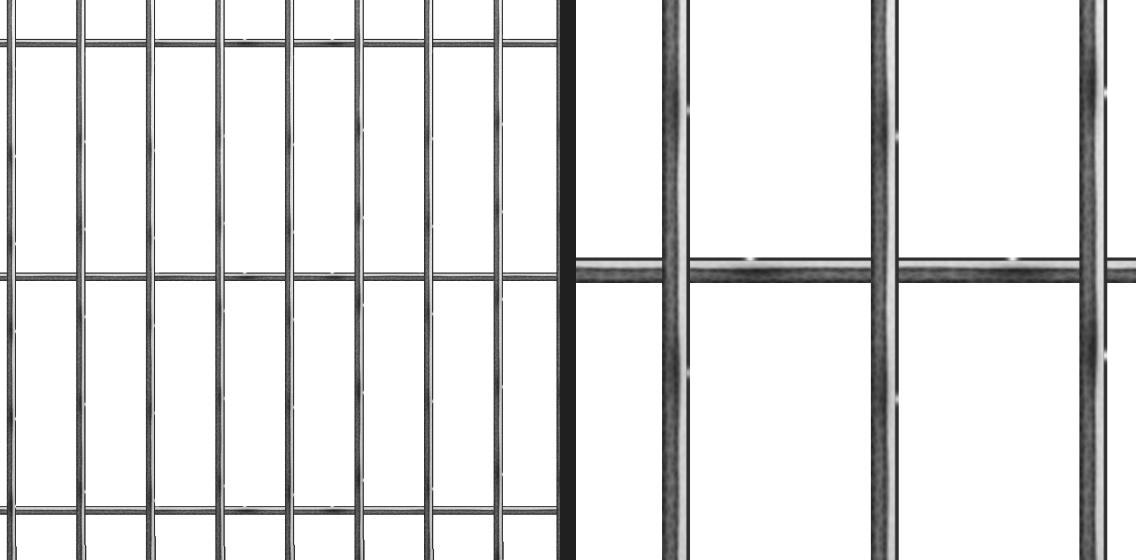
Left: the whole. Right: its middle third, enlarged.
Reproduce this pattern procedurally as a WebGL 1 fragment shader.

```glsl
precision highp float;

uniform vec2 u_resolution;

// Layout, as fractions of the canvas
const float ROD_FIRST = 0.0203;
const float ROD_SPACING = 0.1242;
const float ROD_LAST = 1.002;
const float ROD_COUNT = 9.0;
const float ROD_HALF = 0.0083;
const float RAIL_FIRST = 0.0885;
const float RAIL_SPACING = 0.4173;
const float RAIL_HALF = 0.0076;

// Metal shading, as grey levels
const float PAPER = 1.0;
const float RIM = 0.19;
const float BODY_LOW = 0.36;
const float BODY_HIGH = 0.48;
const float SHINE_LOW = 0.76;
const float SHINE_HIGH = 0.93;
const float GRAIN = 0.14;

// Wear marks
const float MARK_PERIOD = 0.1563;
const float MARK_LENGTH = 0.021;
const float NICK_LENGTH = 0.003;
const float RAIL_MARK_START = 0.440;
const float FOOT_FLARE = 0.17;

float hash(vec2 p) {
  return fract(sin(dot(p, vec2(127.1, 311.7))) * 4375.85);
}

float bell(float x, float width) {
  float k = x / width;
  return exp(-k * k);
}

// Distance to the closest scattered cell point
float cellular(vec2 p) {
  vec2 cell = floor(p);
  float nearest = 2.0;
  for (int j = -1; j <= 1; j++) {
    for (int i = -1; i <= 1; i++) {
      vec2 c = cell + vec2(float(i), float(j));
      vec2 point = c + vec2(hash(c), hash(c + 17.3));
      nearest = min(nearest, distance(p, point));
    }
  }
  return nearest;
}

// Grey of a polished wire; t runs 0..1 from its dark side to its bright side
float wireShade(float t, float along, float light, float phase, float wear, float seed) {
  float body = mix(BODY_LOW, BODY_HIGH, light);
  float shade = mix(RIM, body, smoothstep(0.02, 0.27, t));
  shade -= 0.12 * bell(t - 0.5, 0.09);

  // Bright stripe with a slowly wandering inner edge
  float wander = 0.025 * sin(along * 31.0 + seed * 2.3) + 0.015 * sin(along * 83.0 + seed * 5.1);
  float inner = 0.50 + wander + 0.04 * (1.0 - light);
  float shine = mix(SHINE_LOW, SHINE_HIGH, light);
  shade = mix(shade, shine, smoothstep(inner, inner + 0.17, t));

  // Streaked grain
  float streaks = cellular(vec2(t * 5.0 + seed * 9.0, along * 190.0));
  shade += GRAIN * (streaks - 0.45) * (1.0 - 0.6 * smoothstep(0.5, 0.7, t));

  // Dark smudges, far rim, and the small nicks that break it
  float offset = mod(along - phase + 0.5 * MARK_PERIOD, MARK_PERIOD) - 0.5 * MARK_PERIOD;
  float smudge = bell(offset, MARK_LENGTH) * bell(t - 0.42, 0.25);
  shade *= 1.0 - 0.5 * wear * smudge;
  float rim = smoothstep(0.83, 0.91, t);
  shade = mix(shade, RIM, rim);
  float nick = bell(offset + 0.003, NICK_LENGTH) * rim;
  return mix(shade, 0.94, nick * wear);
}

float coverage(float across, float halfWidth, float pixel) {
  return 1.0 - smoothstep(-0.5 * pixel, 0.5 * pixel, abs(across) - halfWidth);
}

void main() {
  vec2 uv = gl_FragCoord.xy / u_resolution;
  vec2 pixel = 1.0 / u_resolution;
  float shade = PAPER;

  // Horizontal rails behind
  float rail = floor((uv.y - RAIL_FIRST) / RAIL_SPACING + 0.5);
  float railAcross = uv.y - RAIL_FIRST - rail * RAIL_SPACING;
  float railWear = smoothstep(0.2, 0.38, uv.x) * (1.0 - 0.85 * smoothstep(0.6, 0.72, uv.x));
  float railT = 0.5 + 0.5 * railAcross / RAIL_HALF;
  float railShade = wireShade(railT, uv.x, 0.4, RAIL_MARK_START, railWear, rail + 20.0);
  shade = mix(shade, railShade, coverage(railAcross, RAIL_HALF, pixel.y));

  // Vertical rods in front, brighter towards the top
  float rod = clamp(floor((uv.x - ROD_FIRST) / ROD_SPACING + 0.5), 0.0, ROD_COUNT - 1.0);
  float rodAcross = uv.x - min(ROD_FIRST + rod * ROD_SPACING, ROD_LAST);

  // Bright side steps outward at the foot of each rod
  float footTop = mix(0.015, 0.055, hash(vec2(rod, 4.0)));
  float foot = 1.0 - smoothstep(footTop - pixel.y, footTop + pixel.y, uv.y);
  rodAcross /= 1.0 + FOOT_FLARE * foot * step(0.0, rodAcross);

  float alternate = 1.0 - 2.0 * mod(rod, 2.0);
  float rodPhase = 0.8906 + 0.0052 * rod - 0.0104 * alternate;
  float rodWear = mix(1.0, 0.3, smoothstep(0.77, 0.9, uv.y)) * mix(0.65, 1.0, hash(vec2(rod, 8.0)));
  float rodT = 0.5 + 0.5 * rodAcross / ROD_HALF;
  float light = smoothstep(0.0, 1.0, uv.y);
  float rodShade = wireShade(rodT, uv.y, light, rodPhase, rodWear, rod);
  shade = mix(shade, rodShade, coverage(rodAcross, ROD_HALF, pixel.x));

  gl_FragColor = vec4(vec3(clamp(shade, 0.0, 1.0)), 1.0);
}
```
